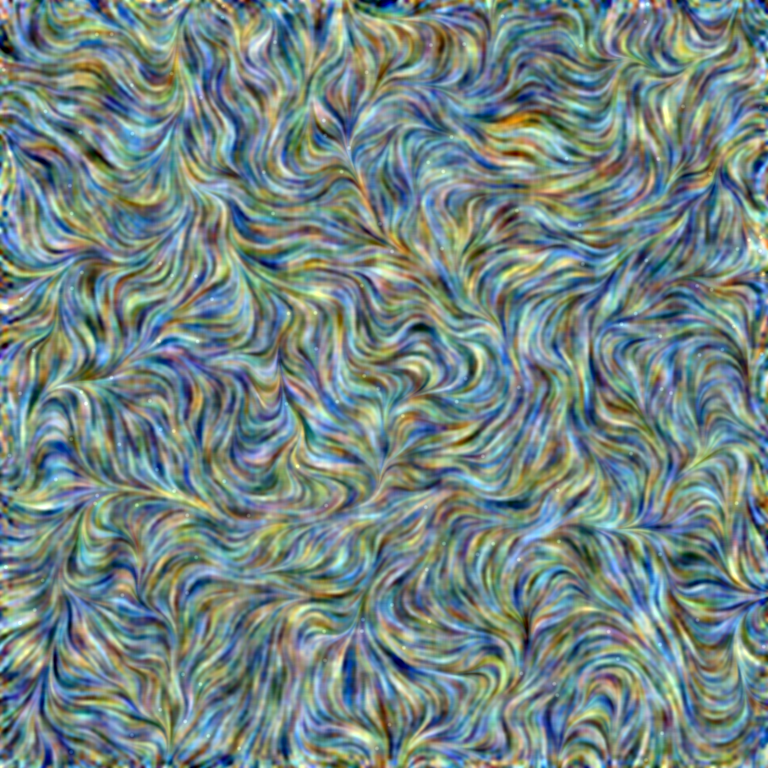
Write a WebGL 1 fragment shader that draws this texture.

```glsl
precision highp float;
// Dense field of fine, fibrous colour strands in short, crossing bundles.
// Noise is averaged along the streamlines of a smooth angle field; the three
// averaged channels drive lightness, yellow-blue and red-green colour axes.

uniform vec2 u_resolution;

const float PI = 3.14159265;
const int STEPS = 8;             // samples on each side of a point
const float STEP_LENGTH = 0.0034;

vec3 hash(vec2 cell) {
  vec3 q = fract(cell.xyx * vec3(0.1031, 0.1030, 0.0973));
  q += dot(q, q.yxz + 33.33);
  return fract((q.xxy + q.yzz) * q.zyx);
}

// Three independent channels of value noise, centred on zero
vec3 noise(vec2 p) {
  vec2 cell = floor(p);
  vec2 f = fract(p);
  f = f * f * (3.0 - 2.0 * f);
  vec3 low = mix(hash(cell), hash(cell + vec2(1.0, 0.0)), f.x);
  vec3 high = mix(hash(cell + vec2(0.0, 1.0)), hash(cell + 1.0), f.x);
  return mix(low, high, f.y) - 0.5;
}

// Unit direction of the strands: broad bundles, slightly bent
vec2 flow(vec2 p) {
  float angle = 0.8 + 6.0 * noise(p * 7.0 + 11.0).x
                    + 2.2 * noise(p * 21.0 + 47.0).y;
  return vec2(cos(angle), sin(angle));
}

// Wide and narrow strand noise, scaled to about unit deviation after averaging
vec3 strandNoise(vec2 p) {
  vec3 wide = noise(p * 70.0 + 130.0) * 8.0;
  vec3 narrow = noise(p * 165.0 + 310.0) * 12.2;
  return wide * vec3(0.38, 0.62, 0.42) + narrow * vec3(0.92, 0.55, 0.6);
}

// Tapered sum of strand noise along one half of a streamline
vec3 trace(vec2 p, float side) {
  vec3 sum = vec3(0.0);
  p += flow(p) * side * STEP_LENGTH * 0.5;
  for (int i = 0; i < STEPS; i++) {
    float t = (float(i) + 0.5) / float(STEPS);
    sum += strandNoise(p) * (0.5 + 0.5 * cos(PI * t));
    p += flow(p) * side * STEP_LENGTH;
  }
  return sum;
}

// Faint woven grain across the strands
float weave(vec2 p, float threads) {
  vec2 wave = sin(p * threads * 2.0 * PI);
  return 0.5 * (wave.x + wave.y);
}

// Small round dots in a random share of the cells
float flecks(vec2 p, float share) {
  vec3 random = hash(floor(p) + 620.0);
  float distanceToDot = length(fract(p) - mix(vec2(0.25), vec2(0.75), random.xy));
  return step(random.z, share) * (1.0 - smoothstep(0.05, 0.22, distanceToDot));
}

// One near the border of the canvas, fading to zero inside
float borderMask(vec2 uv, float width) {
  vec2 inset = min(uv, 1.0 - uv);
  return 1.0 - smoothstep(0.0, width, min(inset.x, inset.y));
}

vec3 strandColor(vec3 tone) {
  vec3 base = vec3(0.45, 0.525, 0.52);
  vec3 lightAxis = vec3(0.098, 0.112, 0.098);
  vec3 yellowAxis = vec3(0.075, 0.036, -0.080);
  vec3 redAxis = vec3(0.050, -0.030, -0.008);
  return base + lightAxis * tone.x + yellowAxis * tone.y + redAxis * tone.z;
}

void main() {
  vec2 uv = gl_FragCoord.xy / u_resolution;
  vec2 p = gl_FragCoord.xy / u_resolution.y;

  // Strands, with contrast drifting from region to region
  vec3 tone = (trace(p, 1.0) + trace(p, -1.0)) / float(STEPS);
  tone *= 1.0 + 0.4 * noise(p * 12.0 + 71.0).z;

  // Fine crumble that breaks the strands, strongest along the border
  tone += noise(p * 140.0 + 505.0) * (1.6 + 3.0 * borderMask(uv, 0.03));

  // Rare bright flecks and the woven grain
  tone.x += 1.8 * flecks(p * 60.0, 0.04);
  tone.x += 0.14 * weave(p, 120.0);

  gl_FragColor = vec4(clamp(strandColor(tone), 0.0, 1.0), 1.0);
}
```
